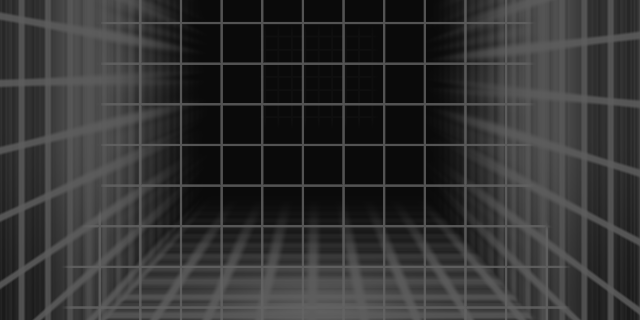
Give the GLSL for this background, as a Shadertoy shader.

```glsl
const vec2 VANISHING = vec2(0.988, 0.771);
const vec2 GRID_ORIGIN = vec2(0.9466, 0.547);
const float GRID_STEP = 0.127;
const float RAY_STEP = 0.213;
const float DEPTH_STEP = 0.107;
const float FLOOR_HALF_WIDTH = 0.88;
const float DARK = 0.038;
const float BRIGHT = 0.365;

float hash(float n) {
    n = fract(n * 0.1031);
    n *= n + 33.33;
    return fract(n * (n + n));
}

float noise(float x) {
    float i = floor(x);
    return mix(hash(i), hash(i + 1.0), smoothstep(0.0, 1.0, x - i));
}

// Repeating soft line at every whole number
float lineAt(float v, float halfWidth, float softness) {
    float d = abs(fract(v + 0.5) - 0.5);
    return 1.0 - smoothstep(halfWidth, halfWidth + softness, d);
}

float boxMask(vec2 p, vec2 halfSize, float softness) {
    vec2 inside = 1.0 - smoothstep(halfSize - softness, halfSize + softness, abs(p));
    return inside.x * inside.y;
}

// Rays running to the vanishing point, and bars across them
float surface(float across, float depth, float near, float fill, float fade, float beamFade) {
    float farness = 1.0 - smoothstep(0.4, 0.95, near);
    float rays = lineAt(across, 0.025, 0.06 + 0.2 * farness);
    float bars = lineAt(depth, 0.05, 0.1 + 0.35 * farness);
    float shade = mix(DARK, fill, fade);
    shade = mix(shade, BRIGHT, bars * fade * mix(0.8, 0.35, farness));
    return mix(shade, BRIGHT, rays * beamFade * 0.85);
}

float wallShade(vec2 d) {
    float near = max(abs(d.x), 0.001);
    float phase = d.x < 0.0 ? 0.15 : 0.45;
    float across = d.y / near / RAY_STEP + phase;
    float depth = 1.0 / near / DEPTH_STEP - 0.15;
    float streak = noise(near * 190.0) - 0.5;
    float fill = mix(0.29, 0.18, smoothstep(0.74, 0.9, near));
    fill *= 1.0 - 0.3 * smoothstep(0.15, 0.75, -d.y);
    fill += streak * 0.055;
    float ragged = near + 0.05 * (noise(across * 5.0) - 0.5);
    float fade = smoothstep(0.34, 0.70, ragged);
    return surface(across, depth, near, fill, fade, smoothstep(0.36, 0.68, ragged));
}

float floorShade(vec2 d) {
    float near = max(-d.y, 0.001);
    float across = d.x / near / RAY_STEP + 0.08;
    float depth = 1.0 / near / DEPTH_STEP - 0.35;
    float streak = noise(near * 190.0) - 0.5;
    float glow = exp(-12.0 * d.x * d.x) * smoothstep(0.52, 0.74, near);
    float fill = 0.22 + 0.14 * glow + streak * 0.05;
    float fade = smoothstep(0.36, 0.72, near);
    return surface(across, depth, near, fill, fade, smoothstep(0.38, 0.66, near));
}

// Upright lattice nearest the viewer
float frontGrid(vec2 p, float pixel) {
    vec2 cell = (p - GRID_ORIGIN) / GRID_STEP;
    float halfWidth = 0.0022 / GRID_STEP;
    float softness = max(0.003, pixel) / GRID_STEP;
    float columns = lineAt(cell.x, halfWidth, softness);
    float rows = lineAt(cell.y, halfWidth, softness);
    float offset = abs(p.x - VANISHING.x);
    float low = 1.0 - smoothstep(0.22, 0.36, p.y);
    float reach = mix(0.68, 0.79, low);
    float extent = 1.0 - smoothstep(reach - 0.03, reach + 0.01, offset);
    return max(columns, rows) * extent;
}

// Faint distant lattice
float backGrid(vec2 p, float pixel) {
    vec2 cell = (p - vec2(0.996, 0.76)) / 0.042;
    float softness = max(0.004, pixel) / 0.042;
    float lines = max(lineAt(cell.x, 0.02, softness), lineAt(cell.y, 0.02, softness));
    return lines * boxMask(p - vec2(0.996, 0.76), vec2(0.175, 0.15), 0.02);
}

void mainImage(out vec4 fragColor, in vec2 fragCoord) {
    float pixel = 1.0 / iResolution.y;
    vec2 p = fragCoord * pixel;
    vec2 d = p - VANISHING;

    // Room, joined softly along the floor corners
    float corner = -d.y * FLOOR_HALF_WIDTH - abs(d.x);
    float shade = mix(wallShade(d), floorShade(d), smoothstep(-0.025, 0.025, corner));

    // Lattices over the room
    shade += 0.022 * backGrid(p, pixel);
    shade = mix(shade, max(shade, 0.39), 0.82 * frontGrid(p, pixel));

    fragColor = vec4(vec3(shade), 1.0);
}
```
